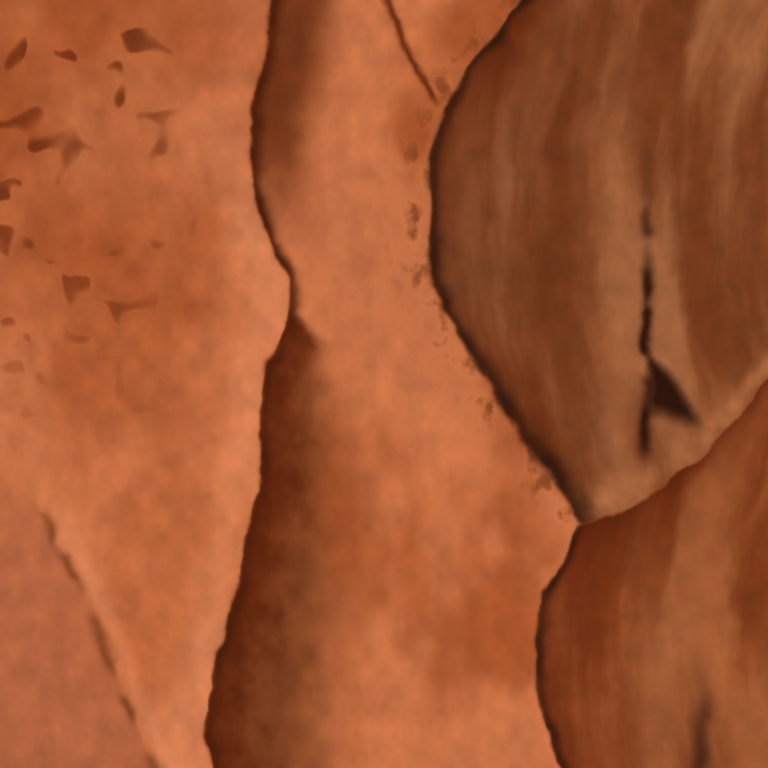
This texture is drawn by a Shadertoy shader. Its source:

```glsl
// Weathered orange sandstone: overlapping scalloped folds with shadowed crevices.
#define SANDSTONE vec3(0.81, 0.46, 0.285)
#define RUST      vec3(0.64, 0.32, 0.165)
#define TAN       vec3(0.62, 0.38, 0.235)
#define UMBER     vec3(0.46, 0.23, 0.11)
#define SHADOW    vec3(0.36, 0.13, 0.04)
#define CREVICE   vec3(0.20, 0.09, 0.05)
#define SOFTNESS  0.004
#define WARP      0.02
#define GRAIN     0.10
#define PIT_SCALE 42.0

float hash(vec2 p) { return fract(sin(dot(p, vec2(127.1, 311.7))) * 43758.5453); }

float noise(vec2 p) {
    vec2 i = floor(p), f = fract(p);
    f = f * f * (3.0 - 2.0 * f);
    return mix(mix(hash(i), hash(i + vec2(1, 0)), f.x),
               mix(hash(i + vec2(0, 1)), hash(i + vec2(1, 1)), f.x), f.y);
}

float fbm(vec2 p) {
    float sum = 0.0, amp = 0.5;
    for (int i = 0; i < 4; i++) {
        sum += amp * noise(p);
        p = mat2(1.6, 1.2, -1.2, 1.6) * p + 7.3;
        amp *= 0.5;
    }
    return sum;
}

float bump(float d, float width) { return exp(-d * d / (width * width)); }
float side(float d) { return smoothstep(-SOFTNESS, SOFTNESS, d); }

// Crevice profile: crisp on the near side, fading into the far side
float crevice(float d, float width) { return bump(d, d < 0.0 ? 0.6 * width : 1.5 * width); }

// Fold outlines: horizontal position of each edge at height y
float leftFold(float y) {
    return 0.275 + 0.065 * smoothstep(0.05, 0.4, y) + 0.037 * bump(y - 0.62, 0.09)
         - 0.015 * bump(y - 0.8, 0.09) + 0.015 * smoothstep(0.8, 1.0, y);
}
float upperLobe(float y) {
    return 0.562 + 0.2 * pow(max(0.64 - y, 0.0) / 0.32, 1.15)
                 + 0.12 * pow(max(y - 0.8, 0.0) / 0.2, 1.4);
}
float lowerLobe(float y) { return 0.70 + 1.75 * (y - 0.14) * (y - 0.14); }
float ledge(float x) { return 0.32 + 0.18 * pow(max(x - 0.755, 0.0) / 0.245, 1.6); }

// Striated lobe, dark behind its left edge
vec3 lobe(vec2 p, float d, float lift) {
    float across = mix(d, p.x, 0.6);
    float streak = fbm(vec2(across * 32.0, p.y * 5.0));
    float broad = noise(vec2(across * 13.0 + 3.0, p.y * 3.0 + lift * 40.0));
    vec3 color = mix(UMBER, TAN, smoothstep(0.27, 0.68, 0.55 * streak + 0.45 * broad + lift));
    return mix(color, SHADOW, 0.6 * exp(-max(d, 0.0) * 16.0));
}

void mainImage(out vec4 fragColor, in vec2 fragCoord) {
    vec2 uv = fragCoord / iResolution.xy;
    vec2 p = uv + WARP * (vec2(fbm(uv * 22.0), fbm(uv * 22.0 + 31.0)) - 0.47);
    float y = p.y;
    float mottle = fbm(uv * vec2(9.0, 6.0));
    float fine = fbm(uv * vec2(52.0, 40.0));
    float rough = noise(uv * 38.0);
    float dLeft = p.x - leftFold(y), dUpper = p.x - upperLobe(y);
    float dLower = p.x - lowerLobe(y), dLedge = y - ledge(p.x);
    float above = side(dLedge);

    // Left slab: rusty toward the upper corner, with soft irregular pits
    float corner = smoothstep(0.4, 1.1, y + 0.3 - 0.9 * p.x);
    vec3 slab = mix(SANDSTONE, RUST, clamp(corner * 0.55 + (mottle - 0.4) * 2.2, 0.0, 1.0));
    float pits = smoothstep(0.74, 0.95, noise(uv * PIT_SCALE + 4.0 * mottle));
    slab = mix(slab, SHADOW, 0.65 * pits * smoothstep(0.35, 0.8, y) * smoothstep(0.3, 0.15, p.x));
    slab += 0.05 * bump(dLeft + 0.025, 0.03);

    // Diagonal seam across the lower left
    float seam = p.x - 0.04 - 0.16 * pow(max(0.36 - y, 0.0) / 0.36, 0.9);
    float seamZone = smoothstep(0.37, 0.3, y);
    slab = mix(slab, vec3(0.68, 0.37, 0.24), 0.6 * seamZone * side(-seam));
    slab = mix(slab, UMBER, 0.75 * seamZone * bump(seam, 0.008) * smoothstep(0.1, 0.6, rough));
    slab += 0.05 * seamZone * bump(seam - 0.02, 0.014);

    // Middle band with two shaded hollows behind the left fold
    vec3 band = mix(SANDSTONE, RUST, smoothstep(0.38, 0.75, mottle));
    float reach = 0.05 + 0.09 * smoothstep(0.6, 0.3, y);
    float lowHollow = smoothstep(1.4 * reach, 0.4 * reach, dLeft + 0.14 * (mottle - 0.5))
                    * smoothstep(0.608, 0.59, y + 0.8 * max(dLeft, 0.0));
    float highHollow = smoothstep(0.1, 0.04, dLeft) * smoothstep(0.66, 0.84, y);
    vec3 hollowTone = mix(SHADOW, UMBER, smoothstep(0.0, 0.09, dLeft + 0.06 * (fine - 0.5)));
    band = mix(band, hollowTone, 0.92 * lowHollow);
    band = mix(band, mix(UMBER, SHADOW, 0.5), 0.85 * highHollow);
    float crumbs = smoothstep(0.45, 0.75, fine) * bump(dUpper + 0.02, 0.03) * above;
    band = mix(band, UMBER, 0.8 * crumbs);
    vec3 color = mix(slab, band, side(dLeft));
    color = mix(color, mix(SHADOW, CREVICE, 0.4), (0.7 + 0.3 * rough) * crevice(dLeft, 0.004 + 0.005 * rough));

    // Thin branch crack entering from the top
    float branch = p.x - 0.508 - 0.055 * pow(max(1.0 - y, 0.0) / 0.13, 1.4);
    color = mix(color, SHADOW, 0.8 * bump(branch, 0.006) * smoothstep(0.855, 0.875, y));

    // Upper lobe: dark shoulder, pale rib, broken slot opening into a wedge
    vec3 upper = lobe(p, dUpper, 0.03);
    upper = mix(upper, SHADOW, 0.55 * bump(p.x - 0.68, 0.08) * smoothstep(0.72, 1.0, y));
    upper = mix(upper, TAN * 1.1, 0.6 * bump(p.x - 0.805, 0.03) * smoothstep(1.0, 0.75, y));
    float slot = bump(p.x - 0.842, 0.008) * smoothstep(0.37, 0.42, y) * smoothstep(0.85, 0.6, y);
    upper = mix(upper, CREVICE, slot * smoothstep(0.15, 0.7, rough));
    float wedge = smoothstep(-0.005, 0.012, p.x - 0.842) * smoothstep(0.012, -0.012, p.x - 0.845 - 0.75 * (0.545 - y))
                * smoothstep(0.445, 0.475, y + 0.3 * (p.x - 0.87));
    upper = mix(upper, CREVICE * 0.9, wedge);
    upper = mix(upper, TAN * 1.18, 0.6 * bump(dLedge - 0.02, 0.025) * (0.5 + fine));
    color = mix(color, upper, side(dUpper) * above);

    // Lower lobe tucked beneath the ledge
    vec3 lower = lobe(p, dLower, 0.05) * vec3(1.06, 0.97, 0.88);
    lower = mix(lower, TAN * 1.08, 0.45 * bump(p.x - 0.86, 0.04) * smoothstep(0.32, 0.1, y));
    lower = mix(lower, CREVICE, 0.75 * bump(p.x - 0.915, 0.014) * smoothstep(0.17, 0.0, y));
    lower = mix(lower, SHADOW, 0.7 * exp(min(dLedge, 0.0) * 28.0));
    color = mix(color, lower, side(dLower) * (1.0 - above));

    // Ragged crevices around both lobes
    float gap = 0.005 + 0.006 * rough + 0.005 * bump(y - 0.42, 0.15);
    color = mix(color, CREVICE, (0.65 + 0.35 * rough) * crevice(dUpper, gap) * above);
    color = mix(color, CREVICE, (0.55 + 0.4 * rough) * crevice(dLower, 0.006) * (1.0 - above));

    color *= 0.985 + GRAIN * (2.0 * fine - 0.94) + 0.15 * (mottle - 0.47);
    fragColor = vec4(clamp(color, 0.0, 1.0), 1.0);
}
```
